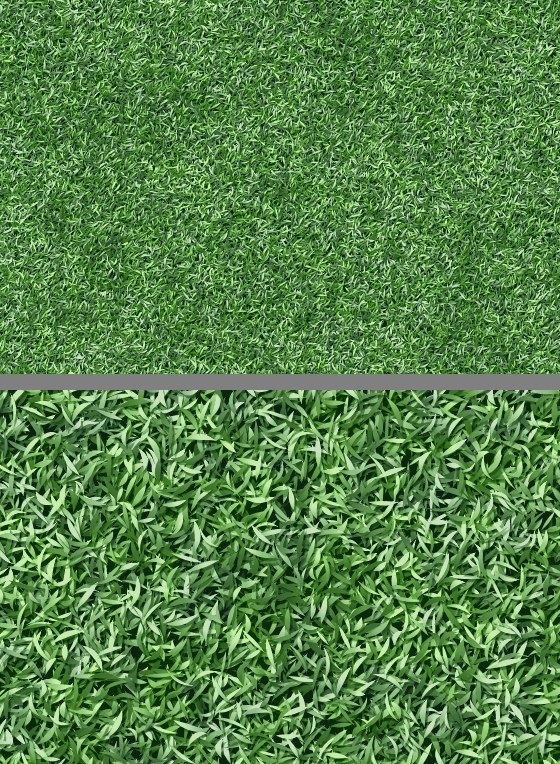
Top, the full canvas; bottom, a detail of the centre.
Write a Shadertoy shader that draws this texture.

```glsl
const float LAYERS = 13.0;
const float CELLS_PER_HEIGHT = 47.0;

const vec3 SOIL_GREEN  = vec3(0.03, 0.16, 0.025);
const vec3 SHADE_GREEN = vec3(0.14, 0.32, 0.10);
const vec3 LEAF_GREEN  = vec3(0.24, 0.44, 0.18);
const vec3 LIT_GREEN   = vec3(0.38, 0.585, 0.305);
const vec3 PALE_GREEN  = vec3(0.56, 0.76, 0.49);
const vec3 GLINT       = vec3(0.78, 0.91, 0.71);

float hash(vec2 p) {
    return fract(sin(dot(p, vec2(127.1, 311.7))) * 43758.5453);
}

float valueNoise(vec2 p) {
    vec2 cell = floor(p);
    vec2 f = fract(p);
    f = f * f * (3.0 - 2.0 * f);
    float low = mix(hash(cell), hash(cell + vec2(1.0, 0.0)), f.x);
    float high = mix(hash(cell + vec2(0.0, 1.0)), hash(cell + vec2(1.0, 1.0)), f.x);
    return mix(low, high, f.y);
}

// Signed gap to a tapered, bent blade lying along x
float bladeGap(vec2 p, float halfLength, float halfWidth, float bend) {
    float along = p.x / halfLength;
    float across = p.y - bend * (along * along - 0.4);
    return abs(across) - halfWidth * (1.0 - along * along);
}

float coverage(float gap, float softness) {
    return clamp(0.5 - gap / softness, 0.0, 1.0);
}

// Lays one blade and its cast shadow over the tone beneath
float addBlade(float tone, vec2 p, vec2 id, float depth, float pixel) {
    float spread = hash(id + 3.1) + hash(id + 7.7) - 1.0;
    float angle = 0.95 + 2.2 * spread;
    float halfLength = mix(0.32, 0.74, hash(id + 11.3));
    float halfWidth = mix(0.06, 0.13, hash(id + 17.9));
    float bend = 0.40 * (hash(id + 23.3) - 0.5);
    vec2 axis = vec2(cos(angle), sin(angle));
    mat2 toBlade = mat2(axis.x, -axis.y, axis.y, axis.x);

    vec2 shadowPoint = toBlade * (p + vec2(-0.07, 0.10));
    float shadowGap = bladeGap(shadowPoint, halfLength, halfWidth * 1.3, bend);
    tone *= 1.0 - 0.42 * coverage(shadowGap, pixel * 1.5);

    vec2 q = toBlade * p;
    float gap = bladeGap(q, halfLength, halfWidth, bend);
    float tip = clamp(0.5 + 0.5 * q.x / halfLength, 0.0, 1.0);
    float bladeTone = 0.08 + 0.80 * hash(id + 31.7) + 0.30 * depth;
    bladeTone *= mix(0.66, 1.08, tip);
    return mix(tone, bladeTone, coverage(gap, pixel));
}

// One scattered layer of blades, one per grid cell
float addLayer(float tone, vec2 p, float layer, float pixel) {
    vec2 grid = p + vec2(0.37, 0.61) * layer;
    vec2 cell = floor(grid);
    float depth = layer / LAYERS;
    for (int y = -1; y <= 1; y++) {
        for (int x = -1; x <= 1; x++) {
            vec2 neighbour = cell + vec2(x, y);
            vec2 id = neighbour + layer * vec2(19.0, 47.0);
            vec2 root = neighbour + vec2(hash(id), hash(id + 1.7));
            tone = addBlade(tone, grid - root, id, depth, pixel);
        }
    }
    return tone;
}

vec3 grassColor(float tone) {
    vec3 color = mix(SOIL_GREEN, SHADE_GREEN, smoothstep(0.0, 0.20, tone));
    color = mix(color, LEAF_GREEN, smoothstep(0.18, 0.43, tone));
    color = mix(color, LIT_GREEN, smoothstep(0.42, 0.70, tone));
    color = mix(color, PALE_GREEN, smoothstep(0.70, 0.96, tone));
    return mix(color, GLINT, smoothstep(0.98, 1.35, tone));
}

void mainImage(out vec4 fragColor, in vec2 fragCoord) {
    vec2 uv = fragCoord / iResolution.y;
    float pixel = CELLS_PER_HEIGHT / iResolution.y;

    // Blades, bottom layer first
    float tone = 0.05;
    for (float layer = 0.0; layer < LAYERS; layer++) {
        tone = addLayer(tone, uv * CELLS_PER_HEIGHT, layer, pixel);
    }

    // Tufts and broad patches of light
    float tufts = valueNoise(uv * 20.0 + 5.0) - 0.5;
    float patches = valueNoise(uv * 4.0 + 9.0) - 0.5;
    tone *= 1.0 + 0.30 * tufts + 0.18 * patches;

    // Hard sunlight
    tone = 1.62 * tone - 0.09;

    // Fresh and dusty tints
    float tint = valueNoise(uv * 60.0 + 40.0) - 0.5;
    vec3 color = grassColor(tone) + tint * vec3(0.0, 0.07, -0.09);
    fragColor = vec4(clamp(color, 0.0, 1.0), 1.0);
}
```
